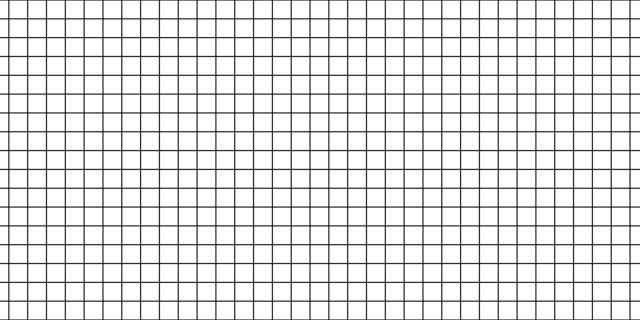
This pattern is drawn by a WebGL 1 fragment shader. Its source:

```glsl
precision highp float;

// Thin black square grid on white, 17 cells to the canvas height.
// Each line is a band around the nearest cell edge, softened by
// integrating it under a smooth filter about one pixel wide.

uniform vec2 u_resolution;

// Share of ink at a distance from a line's centre; all in cell units.
vec2 lineInk(vec2 dist, float halfWidth, float blur) {
  return smoothstep(-blur, blur, dist + halfWidth)
       - smoothstep(-blur, blur, dist - halfWidth);
}

void main() {
  // Cell units: rows start at the canvas edge, columns are shifted
  float cellsPerPixel = 17.0 / u_resolution.y;
  vec2 cell = gl_FragCoord.xy * cellsPerPixel - vec2(0.47, 0.0);

  // Distance to the nearest vertical (x) and horizontal (y) line
  vec2 dist = abs(fract(cell + 0.5) - 0.5);
  vec2 ink = lineInk(dist, 0.0276, 0.82 * cellsPerPixel);

  // Crossing lines multiply, so their soft edges darken together
  float paper = (1.0 - ink.x) * (1.0 - ink.y);
  gl_FragColor = vec4(vec3(paper), 1.0);
}
```
